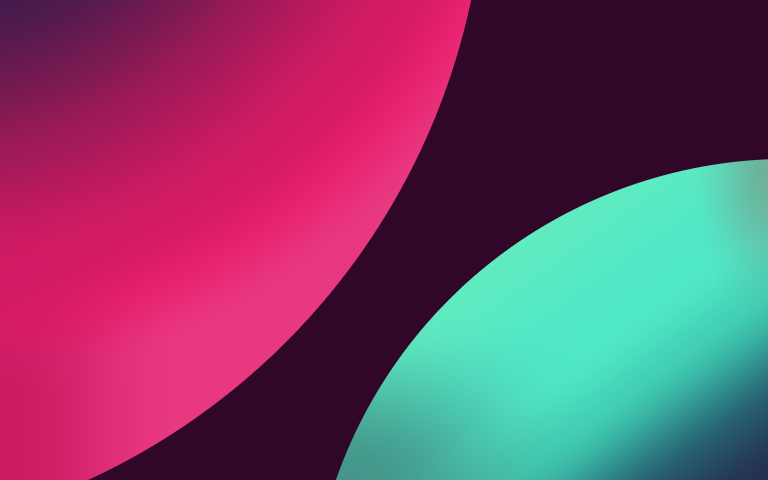
Give the GLSL for this background, as a WebGL 2 fragment shader.

```glsl
#version 300 es
precision highp float;

uniform vec2 u_resolution;
out vec4 fragColor;

// Smooth coverage of a disc, about one pixel wide at its rim
float disc(vec2 p, vec2 center, float radius) {
    float d = length(p - center) - radius;
    return clamp(0.5 - d * u_resolution.y, 0.0, 1.0);
}

// 1 below lo, falling to 0 above hi
float fall(float lo, float hi, float x) {
    return 1.0 - smoothstep(lo, hi, x);
}

// Violet corner warming through crimson to a pale pink rim
vec3 pinkShade(vec2 p) {
    float t = length(p - vec2(-0.208, 1.625));
    vec3 c = mix(vec3(0.26, 0.105, 0.295), vec3(0.56, 0.10, 0.33), smoothstep(0.62, 0.98, t));
    c = mix(c, vec3(0.83, 0.105, 0.39), smoothstep(0.85, 1.23, t));
    c = mix(c, vec3(0.91, 0.125, 0.43), smoothstep(1.22, 1.35, t));
    c = mix(c, vec3(0.91, 0.22, 0.50), smoothstep(1.31, 1.46, t));
    // Deeper tone towards the lower left
    float shade = fall(0.0, 0.38, p.x) * fall(0.15, 0.62, p.y);
    return mix(c, vec3(0.80, 0.10, 0.38), shade);
}

// Navy corner opening into turquoise and mint
vec3 mintShade(vec2 p) {
    float t = dot(p - vec2(1.6, 0.0), vec2(-0.58, 0.81));
    vec3 c = mix(vec3(0.14, 0.19, 0.31), vec3(0.155, 0.42, 0.47), smoothstep(0.0, 0.20, t));
    c = mix(c, vec3(0.25, 0.80, 0.70), smoothstep(0.13, 0.32, t));
    c = mix(c, vec3(0.315, 0.91, 0.785), smoothstep(0.28, 0.44, t));
    c = mix(c, vec3(0.38, 0.925, 0.75), smoothstep(0.45, 0.75, t));
    // Dull green at the lower left
    float dull = fall(0.0, 0.36, p.y) * fall(0.75, 1.25, p.x);
    c = mix(c, vec3(0.265, 0.59, 0.54), dull);
    // Grey haze near the right edge
    float haze = fall(0.0, 0.24, length((p - vec2(1.61, 0.64)) * vec2(1.3, 0.75)));
    return mix(c, vec3(0.43, 0.69, 0.60), haze);
}

void main() {
    vec2 p = gl_FragCoord.xy / u_resolution.y;
    vec3 color = vec3(0.188, 0.024, 0.16);
    color = mix(color, pinkShade(p), disc(p, vec2(-0.411, 1.293), 1.423));
    color = mix(color, mintShade(p), disc(p, vec2(1.642, -0.329), 0.998));
    fragColor = vec4(color, 1.0);
}
```
